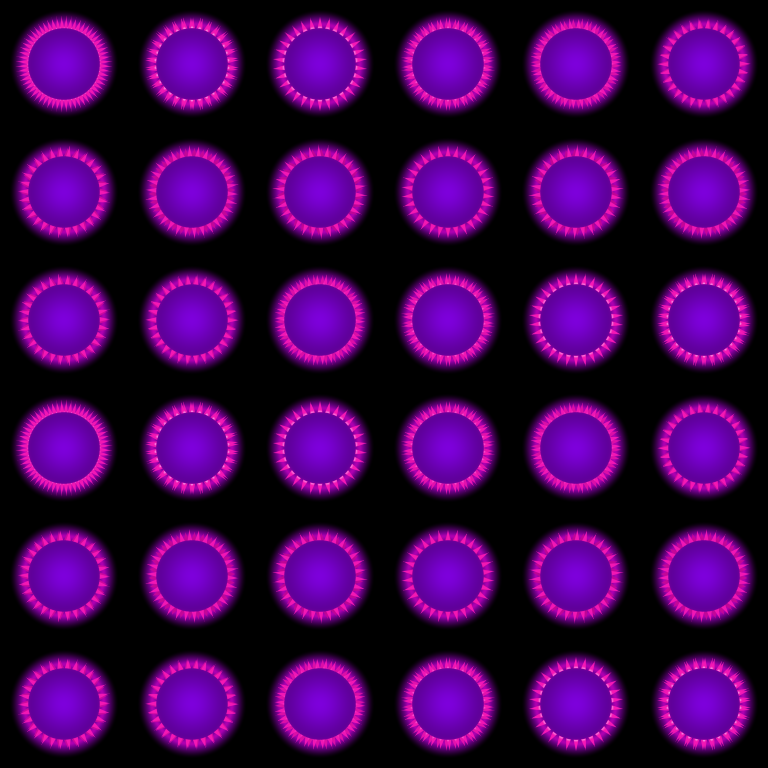
Write a Shadertoy shader that draws this pattern.

```glsl
#define CELLS 6.0
#define TEETH 30.0
#define CYCLE 18.0
#define BASE_RADIUS 0.28
#define TIP_RADIUS 0.348
#define GLOW_RADIUS 0.43
#define CORE_COLOR vec3(0.49, 0.0, 0.86)
#define RIM_COLOR vec3(0.36, 0.0, 0.58)
#define GLOW_COLOR vec3(0.50, 0.0, 0.64)
#define PINK vec3(0.97, 0.10, 0.71)
#define DEEP_PINK vec3(0.75, 0.02, 0.58)

const float TAU = 6.2831853;

// Coverage of a ring of outward triangles; shift is measured in teeth
float toothRing(float r, float turn, float shift, float tip, float width, float soft) {
    float spacing = TAU * r / TEETH;
    float arc = abs(fract(turn - shift + 0.5) - 0.5) * spacing;
    float halfWidth = width * TAU * BASE_RADIUS / TEETH * (tip - r) / (tip - BASE_RADIUS);
    float body = smoothstep(-soft, soft, halfWidth - arc);
    return body * smoothstep(BASE_RADIUS - soft, BASE_RADIUS + soft, r);
}

void mainImage(out vec4 fragColor, in vec2 fragCoord) {
    vec2 grid = fragCoord / iResolution.xy * CELLS;
    vec2 cell = floor(grid);
    vec2 q = fract(grid) - 0.5;
    float soft = max(0.7 * CELLS / iResolution.y, 0.005);

    // Each cell is one step of a cycle read from the top left
    float stepIndex = mod(cell.x + CELLS * (CELLS - 1.0 - cell.y), CYCLE);
    float swing = cos(TAU * stepIndex / CYCLE);
    float shift = 0.5 * (0.5 + 5.0 * stepIndex / CYCLE);

    float r = length(q);
    float turn = atan(q.x, q.y + 1e-6) / TAU * TEETH;

    // Violet disc inside a soft halo
    vec3 disc = mix(CORE_COLOR, RIM_COLOR, smoothstep(0.0, 0.31, r));
    vec3 halo = GLOW_COLOR * smoothstep(GLOW_RADIUS, 0.31, r);
    vec3 color = mix(disc, halo, smoothstep(0.27, 0.32, r));
    float band = (r - 0.305) / 0.027;
    color += vec3(0.20, 0.0, 0.06) * exp(-band * band);

    // Two counter-rotating rings of teeth
    float back = toothRing(r, turn, 0.5 - shift, TIP_RADIUS + 0.012 * swing,
                           0.36 - 0.08 * swing, soft);
    float front = toothRing(r, turn, 0.5 + shift, TIP_RADIUS + 0.012 * abs(swing),
                            0.31, soft);
    color = mix(color, mix(DEEP_PINK, PINK, 0.5 + 0.5 * swing), 0.9 * back);
    color = mix(color, PINK, 0.92 * front);

    // Pale beads where the tooth bases overlap
    float bead = back * front * smoothstep(0.302, BASE_RADIUS, r) * max(swing, 0.0);
    color += vec3(0.0, 0.5, 0.2) * bead;

    fragColor = vec4(clamp(color, 0.0, 1.0), 1.0);
}
```
